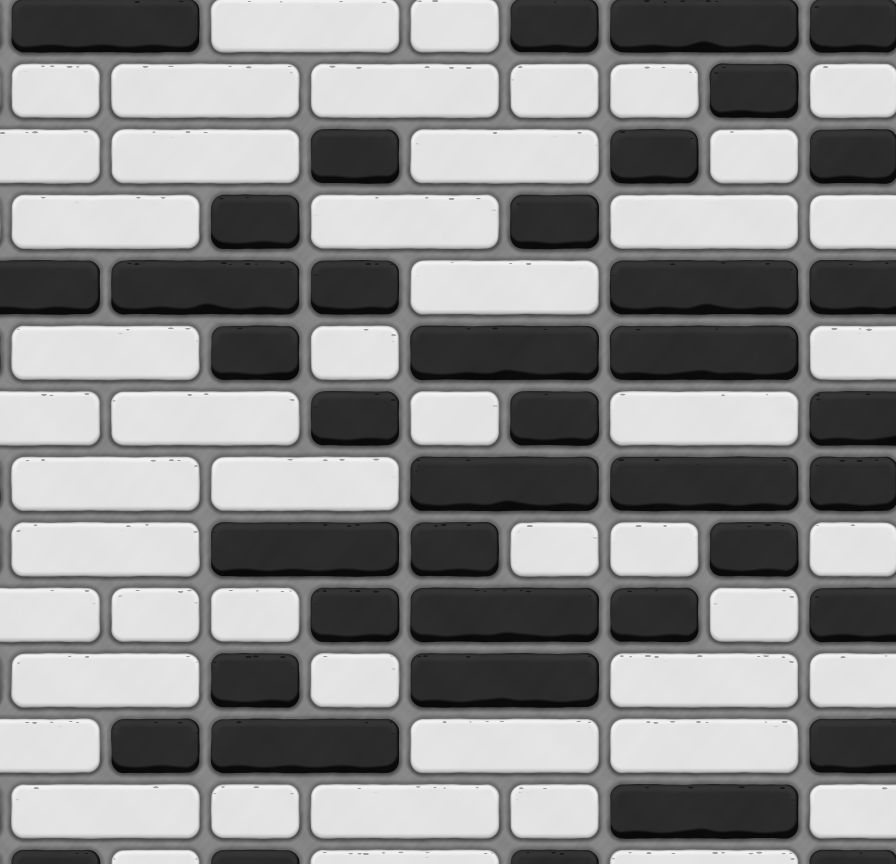
A Shadertoy shader for this pattern:

```glsl
// Black and white glazed bricks, one or two units long, set in grey mortar.
// Each row is walked from the left to find its brick; a rounded-box distance
// then shapes the body, lower lip, bevel, shadow and worn flecks.

#define GRID vec2(8.98, 13.19)      // brick units across, rows down
#define SHIFT vec2(0.058, 0.303)    // grid offset in units and rows
#define ASPECT 1.524                // unit width over row height
#define GAP 0.088                   // half the mortar width, in rows
#define RADIUS 0.19                 // corner radius, in rows
#define SINGLE_SHARE 0.42           // chance of a one-unit brick
#define LIGHT_SHARE 0.49            // chance of a white brick
#define DARK_BODY 0.168
#define DARK_LIP 0.04
#define LIGHT_BODY 0.89
#define LIGHT_LIP 0.68
#define FLECK_SCALE 11.0            // fleck cells per row height

float hash(vec2 p) {
    p = fract(p * vec2(0.1031, 0.1137) + 0.37);
    p += dot(p, p.yx + 33.33);
    return fract((p.x + p.y) * p.x * 17.3);
}

float roundBox(vec2 p, vec2 halfSize, float radius) {
    vec2 q = abs(p) - halfSize + radius;
    return length(max(q, 0.0)) + min(max(q.x, q.y), 0.0) - radius;
}

// Soft, low variation in the range -1 to 1
float layeredSines(vec2 p) {
    return 0.5 * sin(p.x * 2.1 + 1.7 * sin(p.y * 1.3))
         + 0.3 * sin(p.y * 4.7 + 2.0 * sin(p.x * 3.1))
         + 0.2 * sin(p.x * 9.3 - p.y * 7.9);
}

// Sparse oblong spots, one at most in each noise cell
float flecks(vec2 p, float blur) {
    p *= FLECK_SCALE * vec2(0.7, 1.0);
    vec2 cell = floor(p);
    vec2 spot = 0.35 + 0.3 * vec2(hash(cell + 7.0), hash(cell + 19.0));
    float spotRadius = 0.12 + 0.16 * hash(cell + 31.0);
    float dist = length((fract(p) - spot) * vec2(0.8, 1.5));
    float present = step(0.8, hash(cell + 43.0));
    return present * (1.0 - smoothstep(spotRadius - blur, spotRadius + blur, dist));
}

// Left end and length of the brick that covers x
vec2 findBrick(float x, float row) {
    float start = -2.0 - floor(2.0 * hash(vec2(row, 5.0)));
    float len = 1.0;
    for (int i = 0; i < 16; i++) {
        len = hash(vec2(start + 11.0, row + 23.0)) < SINGLE_SHARE ? 1.0 : 2.0;
        if (x < start + len) break;
        start += len;
    }
    return vec2(start, len);
}

float mortarTone(float d, vec2 local, vec2 p) {
    float lift = smoothstep(0.0, GAP, d);
    float below = smoothstep(0.1, -0.4, local.y);
    float tone = mix(0.39 - 0.1 * below, 0.52, lift);
    return tone + 0.02 * layeredSines(p * 5.0);
}

float darkTone(float d, float face, float top, float aa) {
    float bevel = top * smoothstep(-0.15, -0.07, d) * smoothstep(0.0, -0.05, d);
    float tone = DARK_BODY + 0.035 * bevel;
    return mix(tone, DARK_LIP, smoothstep(-0.012 - aa, 0.012 + aa, face));
}

float lightTone(float d, float face, float top, float aa) {
    float rim = smoothstep(-0.1, -0.03, d) * top;
    float tone = LIGHT_BODY + 0.06 * rim;
    tone = mix(tone, LIGHT_LIP, smoothstep(-0.025 - aa, 0.035 + aa, face));
    return tone - 0.12 * smoothstep(-0.03, 0.0, d);
}

void mainImage(out vec4 fragColor, in vec2 fragCoord) {
    vec2 grid = fragCoord / iResolution.xy * GRID - SHIFT;
    float aa = GRID.y / iResolution.y;
    float row = floor(grid.y);
    vec2 p = grid * vec2(ASPECT, 1.0);

    // Brick under this point, in coordinates about its centre
    vec2 brick = findBrick(grid.x, row);
    vec2 local = vec2((grid.x - brick.x - 0.5 * brick.y) * ASPECT, grid.y - row - 0.5);
    vec2 halfSize = vec2(0.5 * brick.y * ASPECT, 0.5) - GAP;
    float seed = hash(vec2(brick.x + 3.0, row + 61.0));
    float balance = fract(brick.x * 0.618 + row * 0.5698 + 0.35 * seed);
    bool isLight = balance < LIGHT_SHARE;

    // Outline with a slight waver, and the raised face inside it
    float d = roundBox(local, halfSize, RADIUS) + 0.007 * layeredSines(p * 2.3 + seed * 9.0);
    float dent = 0.05 * exp(-pow(local.x * 5.0, 2.0)) * step(1.5, brick.y) * step(0.45, seed);
    float lip = isLight ? 0.022 : 0.05 + 0.5 * dent + 0.007 * sin(local.x * 8.0 + seed * 20.0);
    float face = roundBox(local - vec2(-0.25 * lip, lip), halfSize - vec2(0.25 * lip, lip), RADIUS);
    float top = smoothstep(0.05, 0.35, local.y);

    // Glaze, then wear along the upper edge
    float tone = isLight ? lightTone(d, face, top, aa) : darkTone(d, face, top, aa);
    tone += 0.007 * layeredSines(p * 1.7 + seed * 30.0);
    float edgeBand = smoothstep(-0.13, -0.09, d) * smoothstep(-0.01, -0.04, d) * top;
    float wear = flecks(p, aa * FLECK_SCALE * 0.5) * edgeBand;
    tone = mix(tone, isLight ? 0.5 : 0.06, 0.75 * wear);

    // Brick over mortar
    float cover = 1.0 - smoothstep(-0.7 * aa, 0.7 * aa, d);
    tone = mix(mortarTone(d, local, p), tone, cover);
    fragColor = vec4(vec3(clamp(tone, 0.0, 1.0)), 1.0);
}
```
